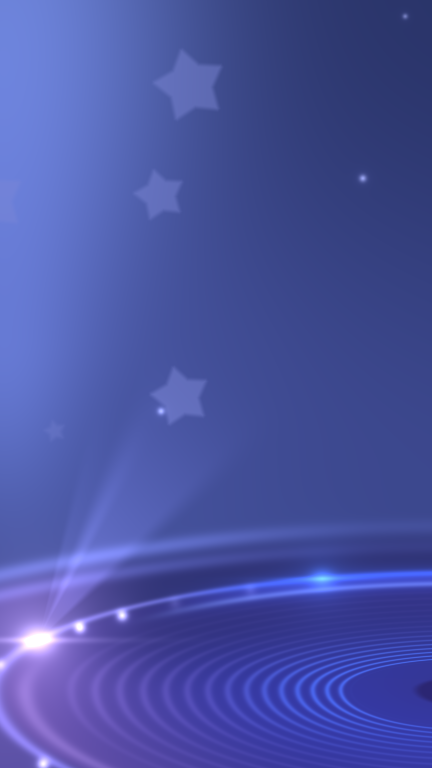
This background is drawn by a Shadertoy shader. Its source:

```glsl
const vec3 NIGHT = vec3(0.165, 0.205, 0.415);
const vec3 DUSK = vec3(0.235, 0.28, 0.555);
const vec3 SKY_GLOW = vec3(0.18, 0.215, 0.30);
const vec3 VIOLET = vec3(0.43, 0.335, 0.68);
const vec3 LILAC = vec3(0.62, 0.60, 0.95);
const vec3 ELECTRIC = vec3(0.16, 0.34, 0.92);
const vec2 FLARE = vec2(0.088, 0.296);
const vec2 BLUE_FLARE = vec2(0.746, 0.438);
const vec2 DISC_CENTER = vec2(1.088, 0.181);
const float RIM_RADIUS = 1.105;

// Stars: center, radius, opacity
const vec4 STARS[5] = vec4[5](
    vec4(0.440, 1.580, 0.088, 0.48), vec4(0.370, 1.326, 0.062, 0.48),
    vec4(0.418, 0.860, 0.072, 0.50), vec4(0.127, 0.780, 0.025, 0.30),
    vec4(-0.022, 1.315, 0.084, 0.40));

// Sparks: center, radius, strength
const vec4 SPARKS[9] = vec4[9](
    vec4(0.185, 0.325, 0.012, 0.9), vec4(0.283, 0.353, 0.012, 0.9),
    vec4(0.100, 0.009, 0.013, 0.8), vec4(0.000, 0.240, 0.012, 0.4),
    vec4(0.405, 0.382, 0.014, 0.12), vec4(0.580, 0.412, 0.014, 0.12),
    vec4(0.938, 1.740, 0.006, 0.35), vec4(0.840, 1.365, 0.008, 0.5),
    vec4(0.373, 0.826, 0.008, 0.5));

float gaussian(float d, float width) {
    return exp(-d * d / (width * width));
}

float starDistance(vec2 p, float radius, float turn) {
    float sector = 6.2831853 / 5.0;
    float a = abs(mod(atan(p.x, p.y) + turn + 0.5 * sector, sector) - 0.5 * sector);
    vec2 q = length(p) * vec2(sin(a), cos(a));
    vec2 tip = vec2(0.0, radius);
    vec2 notch = 0.60 * radius * vec2(sin(0.5 * sector), cos(0.5 * sector));
    vec2 edge = notch - tip;
    float side = dot(q - tip, normalize(vec2(-edge.y, edge.x)));
    return max(side, length(p) - 0.96 * radius);
}

// Flattened radius: the near half of the disc is deeper than the far half
float discRadius(vec2 p, vec2 center) {
    vec2 q = p - center;
    q.y /= q.y > 0.0 ? 0.245 : 0.31;
    return length(q);
}

vec3 sky(vec2 p) {
    vec3 color = mix(DUSK, NIGHT, smoothstep(0.75, 1.9, p.y + 0.35 * (p.x - 0.7)));
    float reach = mix(0.20, 0.40, smoothstep(0.7, 1.75, p.y));
    float strength = smoothstep(0.3, 1.0, p.y) * mix(0.87, 1.3, smoothstep(1.0, 1.78, p.y));
    color += SKY_GLOW * gaussian(p.x, reach) * strength;
    return color + vec3(0.03, 0.035, 0.05) * gaussian(p.x - 0.36, 0.32);
}

float beam(vec2 p, vec2 source, float heading, float spread, float reach) {
    vec2 q = p - source;
    float turn = abs(atan(q.y, q.x) - heading);
    return (1.0 - smoothstep(spread * 0.55, spread, turn))
        * (1.0 - smoothstep(0.1 * reach, reach, length(q)));
}

vec3 discSurface(vec2 p, float r) {
    vec3 color = mix(VIOLET, vec3(0.21, 0.205, 0.56), smoothstep(-0.1, 0.8, p.x + 0.7 * p.y));
    color = mix(color, vec3(0.19, 0.19, 0.46), 0.75 * gaussian(p.y - 0.32, 0.1) * smoothstep(0.05, 0.4, p.x));
    color += vec3(0.0, 0.02, 0.09) * gaussian(r - 0.4, 0.35);
    return mix(color, vec3(0.17, 0.15, 0.45), 1.0 - smoothstep(0.11, 0.14, r));
}

// Repeated grooves that draw closer together and turn blue toward the hub
vec3 grooves(vec2 p, float r) {
    float phase = fract(39.7 * pow(r, 0.4));
    float line = gaussian(phase - 0.5, 0.21);
    float extent = smoothstep(0.27, 0.30, r) * (1.0 - smoothstep(0.90, 0.96, r));
    float fade = 1.0 - 0.8 * smoothstep(0.18, 0.33, p.y) * smoothstep(0.3, 0.7, r);
    fade *= mix(0.45, 1.0, smoothstep(0.03, 0.17, p.y));
    vec3 tint = mix(vec3(0.08, 0.18, 0.30), vec3(0.08, 0.065, 0.09), smoothstep(0.3, 0.65, r));
    return tint * line * extent * fade;
}

vec3 flare(vec2 p, vec2 center, vec3 tint, float size) {
    vec2 q = p - center;
    float core = gaussian(length(q * vec2(0.75, 1.0)), size);
    float halo = exp(-length(q) / (size * 2.2));
    float streak = gaussian(q.y, size * 0.25) * exp(-abs(q.x) / (size * 3.5));
    return tint * (0.5 * core + 0.3 * halo + 0.3 * streak);
}

void mainImage(out vec4 fragColor, in vec2 fragCoord) {
    vec2 p = fragCoord / iResolution.x;
    vec3 color = sky(p);

    // Translucent stars
    for (int i = 0; i < 5; i++) {
        vec4 s = STARS[i];
        float d = starDistance(p - s.xy, s.z, 0.24);
        float cover = 1.0 - smoothstep(-0.008, 0.007, d);
        color = mix(color, vec3(0.49, 0.53, 0.84), cover * s.w);
    }

    // Disc, lit edge and grooves
    float horizon = 0.447 + 0.21 * p.x - 0.099 * p.x * p.x;
    float r = discRadius(p, DISC_CENTER);
    vec3 outside = mix(vec3(0.35, 0.31, 0.64), vec3(0.185, 0.20, 0.46), smoothstep(0.0, 0.4, p.x));
    color = mix(color, outside, 1.0 - smoothstep(horizon - 0.07, horizon + 0.02, p.y));
    color = mix(color, discSurface(p, r), 1.0 - smoothstep(RIM_RADIUS - 0.05, RIM_RADIUS, r));
    color += grooves(p, r);
    float leftFade = 1.0 - smoothstep(0.1, 0.8, p.x);
    color += vec3(0.13, 0.11, 0.12) * gaussian(r - 1.03, 0.022) * leftFade
        * (1.0 - smoothstep(0.16, 0.27, p.y));

    // Two hazy bands above the disc
    float bands = gaussian(p.y - horizon, 0.018) + 0.8 * gaussian(p.y - horizon + 0.047, 0.016);
    color += vec3(0.15, 0.16, 0.25) * bands * mix(0.25, 0.9, 1.0 - smoothstep(0.25, 0.9, p.x));

    // Rim light, violet on the left and blue on the right
    float blueSide = smoothstep(0.3, 0.72, p.x);
    float rim = gaussian(r - RIM_RADIUS, mix(0.019, 0.030, blueSide));
    color += mix(LILAC * 0.33, ELECTRIC * 0.42, blueSide) * rim;
    color += ELECTRIC * 0.25 * blueSide * gaussian(r - 1.06, 0.10) * smoothstep(0.2, 0.35, p.y);
    color += vec3(0.15, 0.19, 0.22) * gaussian(r - 1.005, 0.026)
        * smoothstep(0.3, 0.36, p.y) * smoothstep(0.25, 0.6, p.x);

    // Beams and flares
    float light = 0.17 * beam(p, FLARE, 0.96, 0.27, 0.80) + 0.09 * beam(p, FLARE, 1.20, 0.16, 0.60);
    color += LILAC * light * smoothstep(0.0, 0.15, length(p - FLARE));
    color += vec3(0.09, 0.06, 0.08) * gaussian(length(p - FLARE), 0.20);
    color += flare(p, FLARE, vec3(0.98, 0.90, 0.95), 0.030);
    color += flare(p, BLUE_FLARE, vec3(0.20, 0.42, 0.80), 0.020);

    // Scattered sparks
    for (int i = 0; i < 9; i++) {
        vec4 s = SPARKS[i];
        float d = length(p - s.xy);
        color += s.w * (vec3(0.65, 0.65, 0.7) * gaussian(d, s.z) + 0.3 * LILAC * exp(-d / s.z));
    }
    fragColor = vec4(clamp(color, 0.0, 1.0), 1.0);
}
```
